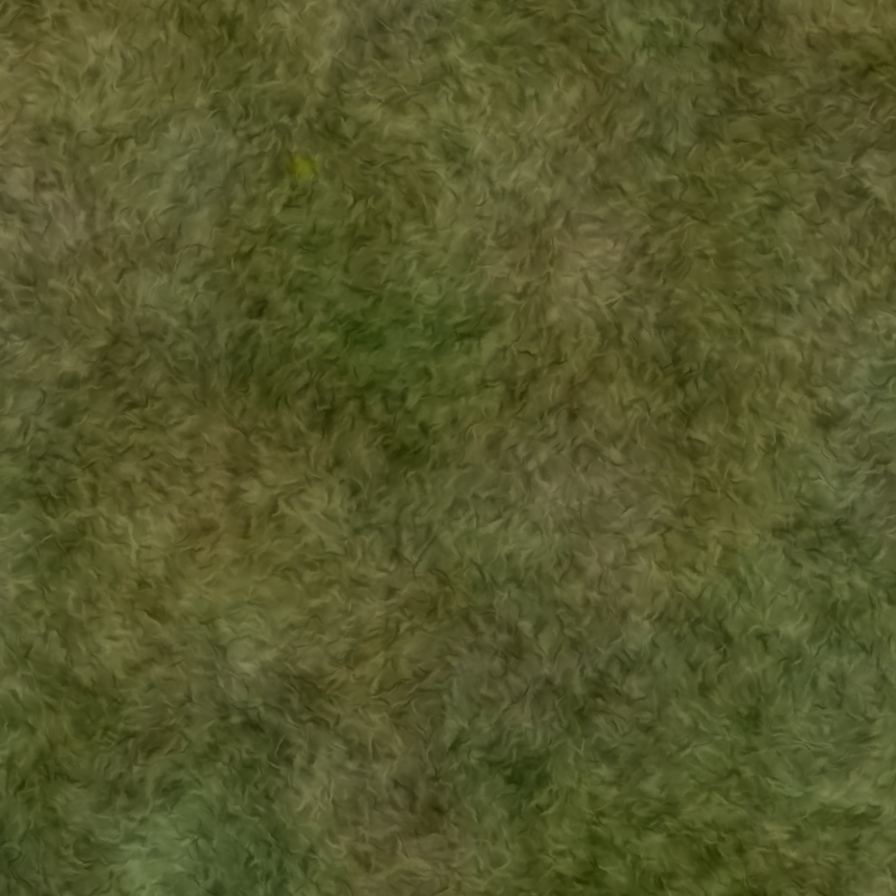
Write a Shadertoy shader that draws this texture.

```glsl
vec3 hash3(vec3 p) {
    p = fract(p * vec3(0.1031, 0.1030, 0.0973));
    p += dot(p, p.yxz + 33.33);
    return fract((p.xxy + p.yxx) * p.zyx);
}

float noise(vec2 p) {
    vec2 i = floor(p), f = fract(p);
    f = f * f * (3.0 - 2.0 * f);
    float low = mix(hash3(vec3(i, 7.0)).x, hash3(vec3(i + vec2(1, 0), 7.0)).x, f.x);
    float high = mix(hash3(vec3(i + vec2(0, 1), 7.0)).x, hash3(vec3(i + 1.0, 7.0)).x, f.x);
    return mix(low, high, f.y);
}

// Layered noise, centred on zero
float fbm(vec2 p) {
    float sum = 0.0, amplitude = 1.0;
    for (int i = 0; i < 5; i++) {
        sum += amplitude * (noise(p) - 0.5);
        p = mat2(1.6, 1.2, -1.2, 1.6) * p + 13.7;
        amplitude *= 0.55;
    }
    return sum;
}

// Soft, slightly bent and tapered blade lying along x
float blade(vec2 p, float halfLength, float width, float bend) {
    p.y -= bend * (p.x * p.x - 0.08);
    float taper = 1.0 - smoothstep(0.1, 1.0, abs(p.x) / halfLength);
    return taper * (1.0 - smoothstep(0.0, width, abs(p.y)));
}

// Overlapping light and dark blades, from -1 to 1
float grassTone(vec2 uv) {
    float tone = 0.0;
    for (int layer = 0; layer < 10; layer++) {
        float z = float(layer) + 1.0;
        vec2 p = uv * (24.0 + 2.4 * z) + z * vec2(17.3, 9.1);
        vec2 cell = floor(p);
        for (int y = -1; y <= 1; y++)
        for (int x = -1; x <= 1; x++) {
            vec2 id = cell + vec2(x, y);
            vec3 place = hash3(vec3(id, z));
            vec3 look = hash3(vec3(id, z + 40.0));
            vec2 root = (id + place.xy - z * vec2(17.3, 9.1)) / (24.0 + 2.4 * z);
            float angle = 2.2 + 3.6 * (noise(root * 7.0 + 5.0) - 0.5) + 1.9 * (place.z - 0.5);
            float c = cos(angle), s = sin(angle);
            vec2 q = mat2(c, -s, s, c) * (p - id - place.xy);
            float mask = blade(q, 0.4 + 0.45 * look.x, 0.13 + 0.15 * look.y, 1.1 * (fract(look.y * 7.0) - 0.5));
            tone = mix(tone, 2.0 * look.z - 1.0, 0.7 * mask);
        }
    }
    return tone;
}

void mainImage(out vec4 fragColor, in vec2 fragCoord) {
    vec2 uv = fragCoord / iResolution.y;
    vec2 warped = uv + 0.04 * vec2(fbm(uv * 9.0), fbm(uv * 9.0 + 50.0));

    // Broad patches: dry or green, greyish or olive, light or dark
    vec3 color = vec3(0.335, 0.344, 0.168);
    color += vec3(0.065, 0.008, 0.035) * fbm(warped * 4.5 + 3.0);
    color += vec3(0.0, 0.01, 0.055) * fbm(warped * 5.0 + 21.0);
    color += vec3(0.09, 0.085, 0.08) * fbm(warped * 5.5 + 37.0);

    // Clumps and fine fibres
    color += vec3(0.075, 0.075, 0.065) * fbm(warped * 17.0 + 83.0);
    color += 0.06 * fbm(warped * 40.0 + 61.0);
    vec2 frayed = uv + 0.008 * vec2(fbm(uv * 45.0), fbm(uv * 45.0 + 9.0));
    color += vec3(0.122, 0.118, 0.105) * grassTone(frayed);

    // Small yellowed tuft
    float tuft = length((uv - vec2(0.34, 0.815)) * vec2(1.0, 1.4)) + 0.012 * fbm(uv * 40.0);
    color += vec3(0.07, 0.075, -0.04) * (1.0 - smoothstep(0.004, 0.028, tuft));

    fragColor = vec4(clamp(color, 0.0, 1.0), 1.0);
}
```
